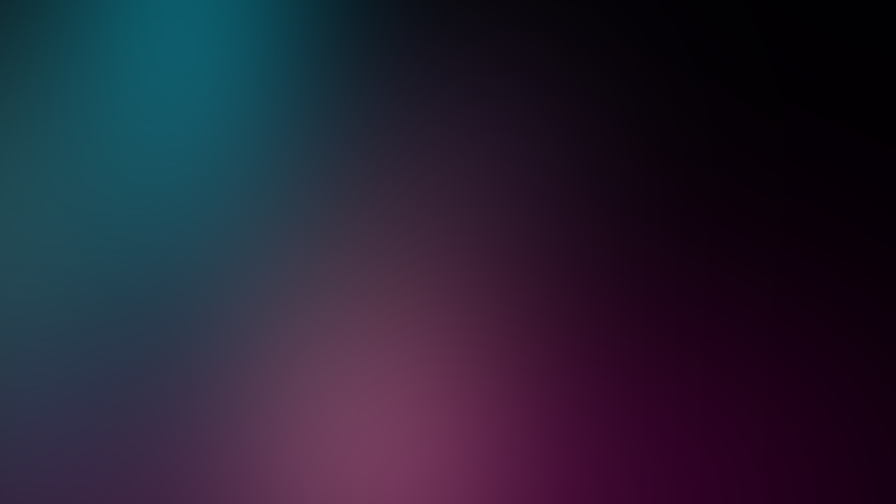
A Shadertoy shader for this background:

```glsl
// Soft aurora backdrop: teal, rose and magenta glows fading into black.

#define TEAL     vec3(0.02, 0.32, 0.37)
#define SEA      vec3(0.11, 0.25, 0.27)
#define VIOLET   vec3(0.15, 0.07, 0.15)
#define ROSE     vec3(0.29, 0.22, 0.22)
#define MAGENTA  vec3(0.20, 0.00, 0.15)
#define PLUM     vec3(0.06, 0.04, 0.08)
#define NIGHT    vec3(0.002, 0.001, 0.008)

// Elliptical Gaussian falloff; center and radius are fractions of the canvas.
float glow(vec2 uv, vec2 center, vec2 radius) {
    vec2 offset = (uv - center) / radius;
    return exp(-dot(offset, offset));
}

void mainImage(out vec4 fragColor, in vec2 fragCoord) {
    vec2 uv = fragCoord / iResolution.xy;
    vec3 color = NIGHT;

    // Cool light along the upper left
    color += TEAL * glow(uv, vec2(0.215, 1.02), vec2(0.165, 0.60));
    color += SEA * glow(uv, vec2(-0.02, 0.55), vec2(0.20, 0.50));

    // Warm light rising from the lower edge
    color += VIOLET * glow(uv, vec2(0.05, -0.05), vec2(0.28, 0.35));
    color += ROSE * glow(uv, vec2(0.41, 0.15), vec2(0.19, 0.50));
    color += MAGENTA * glow(uv, vec2(0.63, 0.00), vec2(0.40, 0.50));

    // Dim haze joining both sides
    color += PLUM * glow(uv, vec2(0.52, 0.72), vec2(0.18, 0.30));

    fragColor = vec4(color, 1.0);
}
```
